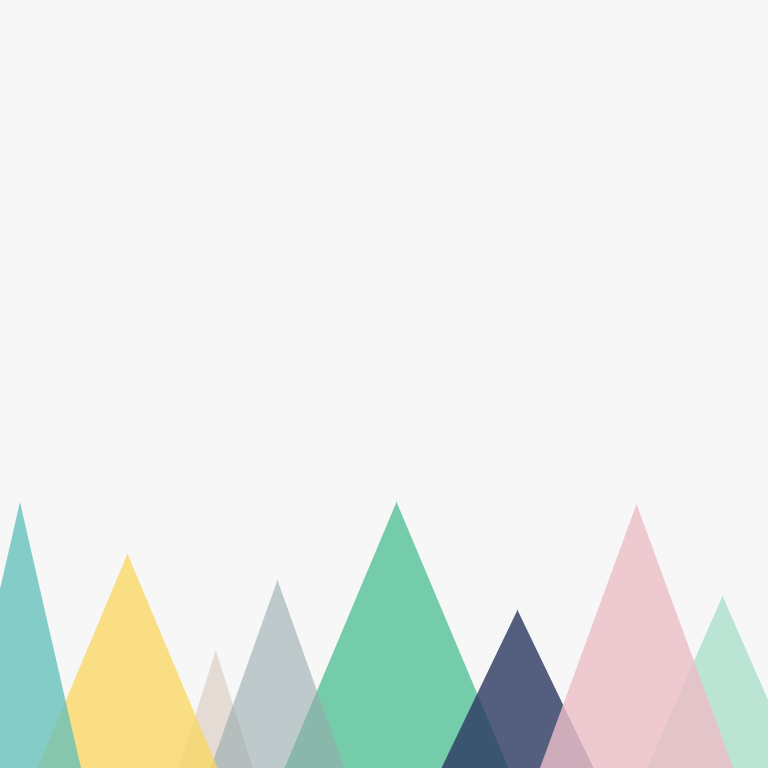
Write a WebGL 2 fragment shader that draws this background.

```glsl
#version 300 es
precision highp float;
// A row of translucent pastel peaks standing on the lower edge of a pale field.
// Each peak is an isosceles triangle distance function; a loop layers them
// from back to front, letting a share of the layers beneath show through.

#define PAPER vec3(0.969)
#define EDGE_PIXELS 1.0
#define PEAK_COUNT 8

uniform vec2 u_resolution;
out vec4 fragColor;

// Per peak, back to front: apex x, height, half base, see-through share
const vec4 PEAKS[PEAK_COUNT] = vec4[](
  vec4(0.9408, 0.2240, 0.0983, 0.30),  // mint
  vec4(0.5163, 0.3464, 0.1458, 0.30),  // green
  vec4(0.2810, 0.1535, 0.0482, 0.50),  // beige
  vec4(0.3613, 0.2448, 0.0872, 0.40),  // grey
  vec4(0.6738, 0.2057, 0.0990, 0.20),  // navy
  vec4(0.8288, 0.3438, 0.1257, 0.19),  // pink
  vec4(0.1660, 0.2790, 0.1172, 0.23),  // yellow
  vec4(0.0260, 0.3464, 0.0794, 0.23)   // teal
);

// Colour of each peak as it appears on bare paper
const vec3 TINTS[PEAK_COUNT] = vec3[](
  vec3(0.737, 0.894, 0.831),
  vec3(0.459, 0.800, 0.667),
  vec3(0.894, 0.859, 0.835),
  vec3(0.741, 0.788, 0.792),
  vec3(0.329, 0.369, 0.494),
  vec3(0.933, 0.788, 0.816),
  vec3(0.976, 0.871, 0.518),
  vec3(0.518, 0.800, 0.784)
);

// Signed distance to the sloping sides of a peak rising from y = 0
float peakDistance(vec2 p, float apexX, float height, float halfBase) {
  float slope = halfBase / height;
  float overhang = abs(p.x - apexX) - slope * (height - p.y);
  return overhang / length(vec2(1.0, slope));
}

void main() {
  vec2 p = gl_FragCoord.xy / u_resolution;
  float edge = EDGE_PIXELS / min(u_resolution.x, u_resolution.y);
  vec3 color = PAPER;

  for (int i = 0; i < PEAK_COUNT; i++) {
    vec4 peak = PEAKS[i];
    float d = peakDistance(p, peak.x, peak.y, peak.z);
    float cover = clamp(0.5 - d / edge, 0.0, 1.0);
    // Tint on paper, shifted by what shows through from below
    vec3 layered = TINTS[i] + (color - PAPER) * peak.w;
    color = mix(color, layered, cover);
  }

  fragColor = vec4(color, 1.0);
}
```
